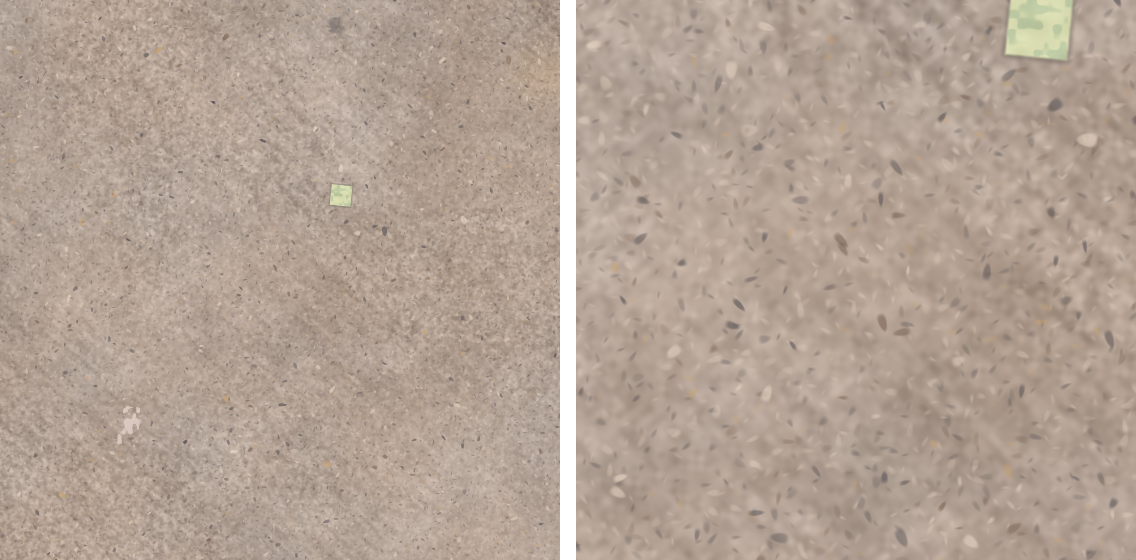
Left: the whole. Right: its middle third, enlarged.
Write a three.js fragment shader that draws this texture.

```glsl
varying vec2 vUv;

const vec3 CONCRETE = vec3(0.700, 0.632, 0.581);
const vec3 WARM_SHIFT = vec3(0.012, -0.002, -0.016);
const vec3 SLATE = vec3(0.34, 0.32, 0.33);
const vec3 UMBER = vec3(0.47, 0.38, 0.32);
const vec3 CREAM = vec3(0.90, 0.83, 0.76);
const vec3 OCHRE = vec3(0.80, 0.64, 0.43);
const vec3 PAPER = vec3(0.85, 0.86, 0.69);
const vec3 PAPER_INK = vec3(0.66, 0.74, 0.60);
const vec3 CHALK = vec3(0.88, 0.81, 0.78);

const float EDGE = 0.0012;          // softness of every outline
const float MOTTLE = 0.13;          // broad light and dark clouds
const float GRAIN = 0.16;           // sandy surface contrast
const float STREAK = 0.07;          // diagonal trowel marks
const float STREAK_ANGLE = -0.70;
const vec2 PAPER_CENTER = vec2(0.609, 0.651);
const float PAPER_HALF = 0.0185;
const float PAPER_ANGLE = -0.10;
const vec2 CHALK_CENTER = vec2(0.232, 0.240);
const vec2 CHALK_HALF = vec2(0.014, 0.034);
const vec2 SPOT_CENTER = vec2(0.600, 0.953);
const vec2 RUST_CENTER = vec2(0.98, 0.86);

vec2 hash22(vec2 p) {
  vec3 q = fract(vec3(p.xyx) * vec3(0.1031, 0.1030, 0.0973));
  q += dot(q, q.yzx + 33.33);
  return fract((q.xx + q.yz) * q.zy);
}

mat2 rotation(float a) {
  return mat2(cos(a), -sin(a), sin(a), cos(a));
}

float noise(vec2 p) {
  vec2 i = floor(p);
  vec2 f = fract(p);
  f = f * f * (3.0 - 2.0 * f);
  float low = mix(hash22(i).x, hash22(i + vec2(1.0, 0.0)).x, f.x);
  float high = mix(hash22(i + vec2(0.0, 1.0)).x, hash22(i + 1.0).x, f.x);
  return mix(low, high, f.y);
}

float fbm(vec2 p) {
  float sum = 0.0;
  float gain = 0.5;
  for (int i = 0; i < 5; i++) {
    sum += gain * noise(p);
    p = rotation(0.6) * p * 2.03 + 17.0;
    gain *= 0.5;
  }
  return sum;
}

float boxDistance(vec2 p, vec2 halfSize) {
  vec2 d = abs(p) - halfSize;
  return length(max(d, 0.0)) + min(max(d.x, d.y), 0.0);
}

float fill(float d) {
  return 1.0 - smoothstep(-EDGE, EDGE, d);
}

vec3 chipColor(float pick) {
  vec3 dark = mix(UMBER, SLATE, step(pick, 0.30));
  vec3 pale = mix(CREAM, OCHRE, step(0.93, pick));
  return mix(dark, pale, step(0.48, pick));
}

// One randomly turned, elongated stone chip per occupied cell
vec3 scatterChips(vec3 ground, vec2 uv, float cells, float density, float size, float strength) {
  vec2 home = floor(uv * cells);
  for (int y = -1; y <= 1; y++) {
    for (int x = -1; x <= 1; x++) {
      vec2 cell = home + vec2(float(x), float(y));
      vec2 place = hash22(cell + cells * 1.7);
      vec2 kind = hash22(cell + cells * 3.1 + 51.0);
      vec2 form = hash22(cell + cells * 4.3 + 97.0);
      vec2 p = rotation(form.x * 6.2832) * (uv - (cell + place) / cells);
      float radius = size * mix(0.55, 1.25, form.y * form.y);
      p.y *= mix(1.3, 2.8, fract(form.x * 7.0 + form.y));
      p.x += 0.3 * p.y * p.y / radius;
      float cover = fill((length(p) - radius) * 0.7) * step(kind.x, density);
      ground = mix(ground, chipColor(kind.y), cover * strength * mix(0.5, 1.0, place.x));
    }
  }
  return ground;
}

vec3 concreteSurface(vec2 uv) {
  float clouds = fbm(uv * 5.0 + 3.0) - 0.48;
  float patches = fbm(uv * 22.0 + 41.0) - 0.48;
  float rough = mix(0.75, 1.25, smoothstep(0.35, 0.65, fbm(uv * 4.0 + 70.0)));
  float grain = 0.55 * noise(uv * 125.0) + 0.55 * noise(rotation(0.7) * uv * 235.0) - 0.55;
  vec2 along = rotation(STREAK_ANGLE) * uv;
  float streaks = noise(along * vec2(22.0, 150.0)) - 0.5;
  float worn = smoothstep(0.42, 0.62, fbm(uv * 3.5 + 12.0));
  float shade = MOTTLE * (clouds + 0.6 * patches) + GRAIN * rough * grain + STREAK * worn * streaks;
  shade -= 0.022 * smoothstep(0.45, 0.95, uv.y) - 0.008;
  float warmth = 2.0 * (fbm(uv * 6.0 + 90.0) - 0.48);
  return CONCRETE + shade + WARM_SHIFT * warmth;
}

void main() {
  vec2 uv = vUv;
  vec3 color = concreteSurface(uv);

  // Stains
  float wobble = 0.012 * (noise(uv * 90.0) - 0.5);
  float spot = 1.0 - smoothstep(0.006, 0.018, length(uv - SPOT_CENTER) + wobble);
  color = mix(color, SLATE, 0.42 * spot);
  color = mix(color, OCHRE, 0.22 * (1.0 - smoothstep(0.0, 0.10, length(uv - RUST_CENTER))));

  // Aggregate, from sand to pebbles
  color = scatterChips(color, uv, 130.0, 0.55, 0.0030, 0.36);
  color = scatterChips(color, uv, 58.0, 0.34, 0.0042, 0.62);
  color = scatterChips(color, uv, 21.0, 0.20, 0.0068, 0.85);

  // Broken chalky scuff
  vec2 scuff = rotation(-0.22) * (uv - CHALK_CENTER);
  float flakes = smoothstep(0.42, 0.60, noise(uv * vec2(150.0, 105.0) + 8.0));
  color = mix(color, CHALK, 0.85 * flakes * fill(boxDistance(scuff, CHALK_HALF) + wobble));

  // Printed paper square
  vec2 sheet = rotation(PAPER_ANGLE) * (uv - PAPER_CENTER);
  float ink = smoothstep(0.52, 0.72, noise(sheet * 190.0 + 30.0));
  vec3 paper = mix(PAPER, PAPER_INK, 0.6 * ink) + 0.06 * (noise(sheet * 110.0) - 0.5);
  float edge = boxDistance(sheet, vec2(PAPER_HALF));
  color *= 1.0 - 0.18 * (1.0 - smoothstep(0.0, 0.004, edge));
  color = mix(color, paper, fill(edge));

  gl_FragColor = vec4(color, 1.0);
}
```
